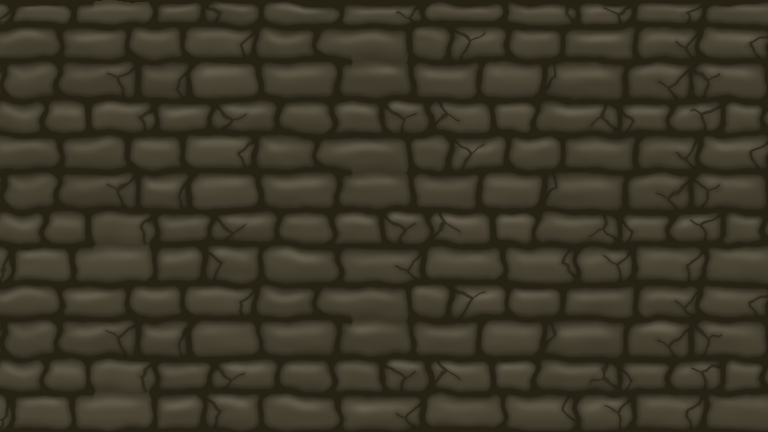
Give the GLSL for this texture, as a WebGL 1 fragment shader.

```glsl
precision highp float;
// Weathered dark stone wall: twelve uneven courses of cracked, soft-edged blocks.
uniform vec2 u_resolution;

float hash(vec2 p) {
  vec3 q = fract(vec3(p.xyx) * 0.1031);
  q += dot(q, q.yzx + 33.33);
  return fract((q.x + q.y) * q.z);
}

float noise(vec2 p) {
  vec2 i = floor(p), f = fract(p);
  f = f * f * (3.0 - 2.0 * f);
  return mix(mix(hash(i), hash(i + vec2(1, 0)), f.x),
             mix(hash(i + vec2(0, 1)), hash(i + vec2(1, 1)), f.x), f.y);
}

float segment(vec2 p, vec2 a, vec2 b) {
  vec2 ab = b - a;
  return length(p - a - ab * clamp(dot(p - a, ab) / dot(ab, ab), 0.0, 1.0));
}

// Four kinds of course repeat up the wall, with one skipped near the top.
float courseKind(float row) {
  return mod(row + step(7.5, row), 4.0);
}

// Wavy lower edge of a course.
float courseBase(float row, float x) {
  float kind = courseKind(row);
  return min(36.9 * row + 2.3 * mod(kind, 2.0), 430.0)
       + 5.0 * (noise(vec2(x / 22.0, kind * 31.0)) - 0.5);
}

// Place where a stone runs through into the neighbouring course.
float mergeCentre(float kind) {
  return kind < 1.5 ? 122.0 : 380.0;
}

// Upright joint, jittered, bent, and kept clear of the merged stones.
float jointX(float i, float pitch, float kind, float y) {
  float centre = mergeCentre(kind);
  float away = (i + 0.56 * (hash(vec2(i + 5.0, kind * 13.0 + 3.0)) - 0.5)) * pitch - centre;
  float x = centre + (away < 0.0 ? -1.0 : 1.0) * max(abs(away), 31.0);
  return x + 7.0 * (noise(vec2(y / 13.0, i * 7.0 + kind * 29.0)) - 0.5);
}

void main() {
  // The wall is 768 by 432 units.
  vec2 p = gl_FragCoord.xy / u_resolution * vec2(768.0, 432.0);

  // Course
  float row = 0.0;
  for (int i = 1; i <= 12; i++) row += step(courseBase(float(i), p.x), p.y);
  float kind = courseKind(row);
  float base = courseBase(row, p.x);
  float height = max(courseBase(row + 1.0, p.x) - base, 1.0);
  float y = p.y - base;
  float v = clamp(y / height, 0.0, 1.0);

  // Stone between its two joints
  float count = kind < 0.5 ? 11.0 : kind < 1.5 ? 14.0 : kind < 2.5 ? 11.0 : 12.0;
  float pitch = 768.0 / count;
  float left = -1000.0, right = 2000.0, stone = 0.0;
  for (int i = -2; i <= 3; i++) {
    float id = floor(p.x / pitch) + float(i);
    float x = jointX(id, pitch, kind, y);
    if (x <= p.x && x > left) { left = x; stone = id; }
    if (x > p.x) right = min(right, x);
  }
  float width = max(right - left, 1.0);
  vec2 seed = vec2(stone + 9.0, kind * 17.0 + 2.0);

  // Rounded edge distance, opened where courses merge
  float open = 22.0 * (1.0 - smoothstep(20.0, 30.0, abs(p.x - mergeCentre(kind))));
  float below = y + open * step(0.5, mod(kind, 2.0)) * step(courseKind(row - 1.0) + 0.5, kind);
  float above = height - y + open * (1.0 - mod(kind, 2.0));
  vec2 edge = vec2(min(p.x - left, right - p.x), min(below, above));
  float d = 10.0 - length(max(10.0 - edge, 0.0));
  d += 1.6 * (noise(p / 9.0) - 0.5);

  // Body shading, darker below, with brushed mottling
  float body = sin(3.14159 * v);
  float tone = 0.55 * body + 0.25 * (noise(p / vec2(26.0, 9.0)) - 0.5)
             + body * (0.35 * (hash(seed) - 0.5) + 0.3 * (v - 0.4)) + 0.25;
  vec3 color = mix(vec3(0.195, 0.18, 0.125), vec3(0.295, 0.27, 0.21), clamp(tone, 0.0, 1.0));

  // Soft light streak along the upper part
  float u = (p.x - left) / width;
  float streak = (v - 0.69 - 0.18 * (noise(vec2(p.x / 28.0, seed.y + stone)) - 0.5)) / 0.13;
  float light = exp(-streak * streak) * smoothstep(0.03, 0.3, u) * smoothstep(0.98, 0.65, u);
  light *= 0.3 + 0.65 * noise(vec2(p.x / 30.0, row * 5.0 + 0.5));
  color = mix(color, vec3(0.40, 0.375, 0.31), light);

  // Branching crack near one corner of about half the stones
  vec2 q = vec2(hash(seed + 3.1) < 0.5 ? p.x - left : right - p.x,
                hash(seed + 6.7) < 0.65 ? y : height - y);
  q += 4.0 * (vec2(noise(p / 8.0), noise(p / 8.0 + 40.0)) - 0.5);
  vec2 elbow = vec2(min(9.0 + 15.0 * hash(seed + 11.3), 0.6 * width),
                    height * (0.3 + 0.3 * hash(seed + 15.9)));
  float crack = min(segment(q, elbow, vec2(0.0, height * 0.85)),
                    segment(q, elbow, vec2(elbow.x * 0.6, 0.0)));
  if (hash(seed + 21.7) < 0.5)
    crack = min(crack, 0.6 + segment(q, elbow, elbow + vec2(11.0, 6.0)));
  float cracked = step(hash(seed + 27.3), 0.55);
  color *= 1.0 - 0.12 * cracked * smoothstep(7.0, 1.0, crack);
  color = mix(color, vec3(0.155, 0.14, 0.085), 0.8 * cracked * smoothstep(2.3, 0.5, crack));

  // Shaded rims and dark mortar
  color *= mix(0.78, 1.0, smoothstep(2.0, 9.0, d));
  color = mix(vec3(0.145, 0.13, 0.075), color, smoothstep(1.3, 4.0, d));
  gl_FragColor = vec4(color, 1.0);
}
```
